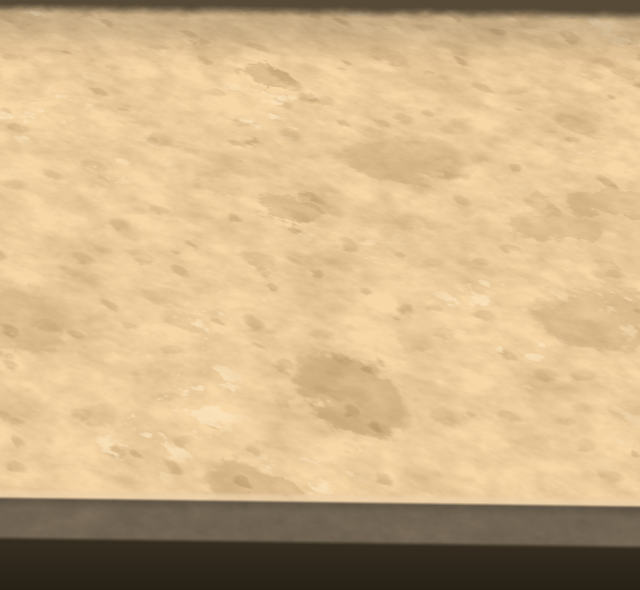
A Shadertoy shader for this texture:

```glsl
// A polished beige stone slab with tilted clasts, pale flakes and a shaded front edge.

#define GRAIN_TILT   -0.36
#define GRAIN_SCALE  13.0
#define GRAIN_DEPTH  0.42
#define CLAST_SIZE   0.23
#define PEBBLE_SIZE  0.085
#define SPECK_SIZE   0.040
#define FLAKE_AMOUNT 0.75
#define RIM_LEFT     0.157
#define RIM_RIGHT    0.142
#define FACE_HEIGHT  0.069

const vec3 STONE  = vec3(0.925, 0.797, 0.610);
const vec3 CLAST  = vec3(0.790, 0.662, 0.480);
const vec3 FLAKE  = vec3(0.985, 0.895, 0.740);
const vec3 RIM    = vec3(0.930, 0.820, 0.665);
const vec3 FACE   = vec3(0.445, 0.393, 0.322);
const vec3 SHADOW = vec3(0.190, 0.160, 0.110);
const vec3 WALL   = vec3(0.340, 0.290, 0.215);

vec3 hash3(vec2 cell) {
    vec3 q = fract(cell.xyx * vec3(0.1031, 0.1030, 0.0973));
    q += dot(q, q.yxz + 33.33);
    return fract((q.xxy + q.yzz) * q.zyx);
}

vec2 rotate(vec2 p, float angle) {
    float c = cos(angle), s = sin(angle);
    return vec2(c * p.x - s * p.y, s * p.x + c * p.y);
}

// Smooth cellular noise: signed round bumps scattered one per cell.
float cellNoise(vec2 p) {
    vec2 cell = floor(p), f = p - cell;
    float sum = 0.0;
    for (int j = -1; j <= 1; j++)
    for (int i = -1; i <= 1; i++) {
        vec2 o = vec2(i, j);
        vec3 h = hash3(cell + o);
        vec2 d = o + h.xy - f;
        float w = max(0.0, 1.0 - dot(d, d));
        sum += (2.0 * h.z - 1.0) * w * w * w;
    }
    return sum;
}

float layeredNoise(vec2 p) {
    float sum = 0.0, amp = 1.0;
    for (int i = 0; i < 4; i++) {
        sum += amp * cellNoise(p);
        p = rotate(p, 0.25) * 1.93 + 17.3;
        amp *= 0.68;
    }
    return sum;
}

// Scattered tilted ellipses; share is the fraction of cells that hold one.
float clasts(vec2 p, float size, float share, float softness) {
    p /= size;
    vec2 cell = floor(p), f = p - cell;
    float cover = 0.0;
    for (int j = -1; j <= 1; j++)
    for (int i = -1; i <= 1; i++) {
        vec2 o = vec2(i, j);
        vec3 h = hash3(cell + o + 41.0);
        vec3 k = hash3(cell + o + 97.0);
        vec2 d = rotate(o + h.xy - f, -GRAIN_TILT * mix(0.1, 1.9, k.x));
        float halfLength = mix(0.22, 0.55, k.y);
        float r = length(d * vec2(1.0, mix(1.8, 2.7, k.z))) / halfLength;
        float body = 1.0 - smoothstep(1.0 - softness, 1.0 + softness, r);
        cover = max(cover, body * step(h.z, share) * mix(0.5, 1.0, k.x));
    }
    return cover;
}

vec3 stoneTop(vec2 p) {
    // Mild perspective: features shrink towards the far edge.
    vec2 s = vec2((p.x - 0.5) * (0.9 + 0.2 * p.y), p.y * (0.85 + 0.35 * p.y));
    vec2 g = rotate(s, -GRAIN_TILT) * vec2(1.0, 1.9) * GRAIN_SCALE;
    float grain = layeredNoise(g);
    float broad = cellNoise(s * vec2(5.0, 7.0) + 8.0);
    float fine = layeredNoise(g * 1.7 + 60.0);

    // Ragged outlines come from bending the clast coordinates.
    vec2 bend = vec2(grain, fine);
    float large = clasts(s + 0.014 * bend, CLAST_SIZE, 0.32, 0.13);
    float pebble = clasts(s + 0.009 * bend + 3.1, PEBBLE_SIZE, 0.24, 0.28);
    float speck = clasts(s + 0.005 * bend + 7.7, SPECK_SIZE, 0.17, 0.40);

    float tone = GRAIN_DEPTH * (0.65 * grain + 0.35 * fine) + 0.16 * broad;
    tone = tone * (1.0 - 0.4 * large) + 0.75 * large + 0.45 * pebble + 0.6 * speck;
    vec3 col = mix(STONE, CLAST, clamp(tone, -0.35, 1.35));

    float flakes = smoothstep(0.35, 1.1, fine - 0.3 * grain) * smoothstep(-0.05, 0.5, -broad);
    return mix(col, FLAKE, FLAKE_AMOUNT * flakes * (1.0 - 0.6 * large));
}

void mainImage(out vec4 fragColor, in vec2 fragCoord) {
    vec2 p = fragCoord / iResolution.y;
    float across = fragCoord.x / iResolution.x;
    float rim = mix(RIM_LEFT, RIM_RIGHT, across);
    float mottle = layeredNoise(p * vec2(20.0, 30.0));

    // Top surface, dimmed towards the wall behind it.
    vec3 col = stoneTop(p);
    float wall = mix(0.987, 0.974, across) + 0.002 * mottle;
    col *= mix(1.0, 0.86, smoothstep(wall - 0.10, wall - 0.015, p.y));
    col = mix(col, WALL, smoothstep(wall - 0.013, wall + 0.010, p.y));

    // Pale rim, grey front face and the darkness underneath.
    float rimBand = 1.0 - smoothstep(0.006, 0.017, p.y - rim);
    col = mix(col, RIM + 0.012 * mottle, 0.75 * rimBand);
    float drop = rim - p.y;
    vec3 face = FACE * (1.0 + 0.045 * mottle) * mix(0.86, 1.0, smoothstep(0.0, 0.022, drop));
    col = mix(col, face, smoothstep(-0.003, 0.004, drop));
    vec3 under = SHADOW * mix(0.82, 1.08, smoothstep(0.0, 0.08, p.y));
    col = mix(col, under, smoothstep(-0.005, 0.005, drop - FACE_HEIGHT));

    fragColor = vec4(col, 1.0);
}
```
